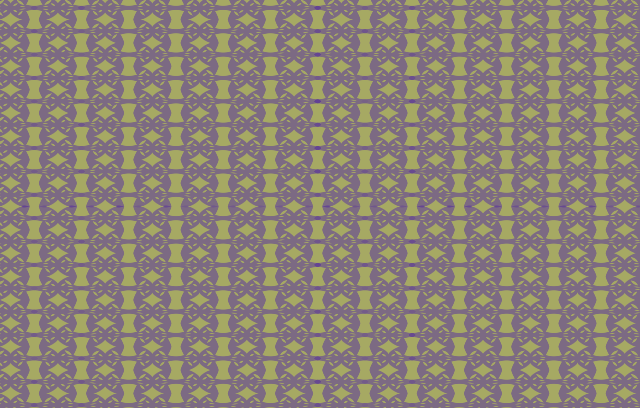
Give the GLSL for this pattern, as a Shadertoy shader.

```glsl
#define ROWS 17.46                      // repeats down the canvas
#define CELL vec2(84.9, 42.0)           // one repeat, in motif units
#define ORIGIN vec2(0.0840, 0.4939)     // centre of cell (0,0), canvas heights
#define PURPLE vec3(0.487, 0.415, 0.514)
#define GREEN vec3(0.652, 0.662, 0.388)
#define VIOLET vec3(0.38, 0.25, 0.58)
#define WOBBLE 2.0                      // irregularity between repeats

float hash(vec2 p) {
    vec3 h = fract(vec3(p.xyx) * 0.1031);
    h += dot(h, h.yzx + 33.33);
    return fract((h.x + h.y) * h.z);
}

// Lens-shaped leaf, size = (half length, half width)
float leaf(vec2 p, vec2 centre, float angle, vec2 size) {
    float c = cos(angle), s = sin(angle);
    p = mat2(c, -s, s, c) * (p - centre);
    float t = p.x / size.x;
    return abs(p.y) - size.y * (1.0 - t * t);
}

// Bow tie with a narrow waist and gently domed ends
float bowTie(vec2 a) {
    float side = a.x - 8.2 - 6.6 * pow(a.y / 15.5, 1.35);
    float cap = a.y - 17.3 + 0.011 * a.x * a.x;
    return max(side, cap);
}

// Four-pointed star with hollow sides
float star(vec2 a) {
    vec2 k = pow(a / vec2(20.0, 12.8), vec2(0.78));
    return 9.0 * (k.x + k.y - 1.0);
}

float fill(float d, float blur) {
    return 1.0 - smoothstep(-blur, blur, d);
}

void mainImage(out vec4 fragColor, in vec2 fragCoord) {
    float scale = ROWS * CELL.y;
    vec2 p = (fragCoord / iResolution.y - ORIGIN) * scale;
    float blur = 0.5 * scale / iResolution.y;

    // Fold each cell into one quadrant
    vec2 id = floor(p / CELL + 0.5);
    vec2 q = p - id * CELL;
    vec2 a = abs(q);
    vec2 corner = step(0.0, q);
    vec2 fromStar = vec2(0.5 * CELL.x - a.x, a.y);

    // Small drift of the leaves, by column and quadrant
    float drift = WOBBLE * (hash(vec2(id.x + 40.0, dot(corner, vec2(1.0, 2.0)))) - 0.5);
    vec2 b = a + vec2(drift, 0.4 * drift);

    // Openings between the strands; lower leaves are longer than upper ones
    vec2 leafSize = mix(vec2(7.8, 2.2), vec2(5.8, 1.8), corner.y);
    float d = min(bowTie(a), star(fromStar));
    d = min(d, leaf(b, vec2(24.5, 11.2), mix(-0.6, -0.75, corner.y), leafSize));
    d = min(d, leaf(b, vec2(33.5, 15.0), 0.5, vec2(4.3, 1.5)));
    d = min(d, leaf(b, vec2(20.0, 18.6), -0.12, vec2(5.0, 0.8)));
    vec3 color = mix(PURPLE, GREEN, fill(d, blur));

    // Dark knots where strands overlap between blocks, strongest in a few columns
    float column = id.x;
    float strength = column == 6.0 ? 1.0 : column == 8.0 ? 0.85 : 0.0;
    if (column == 0.0 || column == 1.0 || column == 7.0) strength = 0.5;
    strength *= 0.35 + 0.65 * hash(vec2(column, id.y + corner.y) + 60.0);
    float knot = leaf(a, vec2(0.0, 0.5 * CELL.y), 0.0, vec2(6.5, 3.6));
    color = mix(color, VIOLET, strength * fill(knot, blur));

    // Dark streaks beside the bow ties along the middle row
    float streak = leaf(a, vec2(16.0, 0.0), 0.12, vec2(8.0, 1.7));
    float streakOn = id.y == 0.0 ? 0.3 + 0.6 * hash(vec2(column + 20.0, corner.x)) : 0.0;
    color = mix(color, VIOLET, streakOn * fill(streak, blur));

    fragColor = vec4(color, 1.0);
}
```
